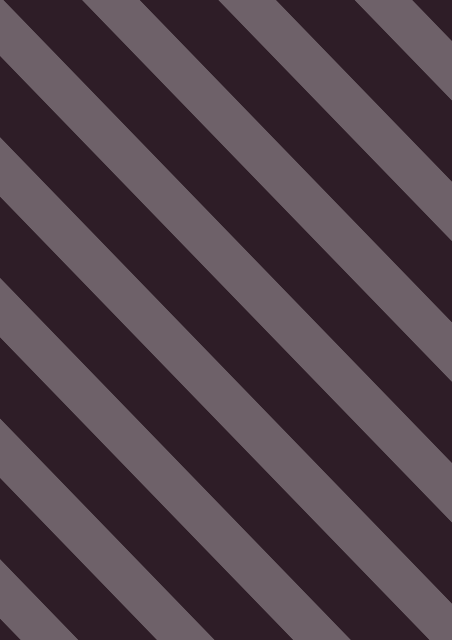
This pattern is drawn by a Shadertoy shader. Its source:

```glsl
// Coverage of the light band, centred within each stripe period
float bandCoverage(float phase) {
    float fromCentre = abs(fract(phase - 0.8135 + 0.5) - 0.5);
    float edge = 0.5 * length(vec2(dFdx(phase), dFdy(phase)));
    return 1.0 - smoothstep(-edge, edge, fromCentre - 0.2115);
}

void mainImage(out vec4 fragColor, in vec2 fragCoord) {
    vec2 uv = fragCoord / iResolution.xy;

    // Stripe periods across and down, counted from the top left corner
    float phase = dot(vec2(uv.x, uv.y - 1.0), vec2(3.317, 4.55));

    vec3 darkPlum = vec3(0.18, 0.115, 0.153);
    vec3 greyMauve = vec3(0.43, 0.38, 0.41);
    fragColor = vec4(mix(darkPlum, greyMauve, bandCoverage(phase)), 1.0);
}
```
